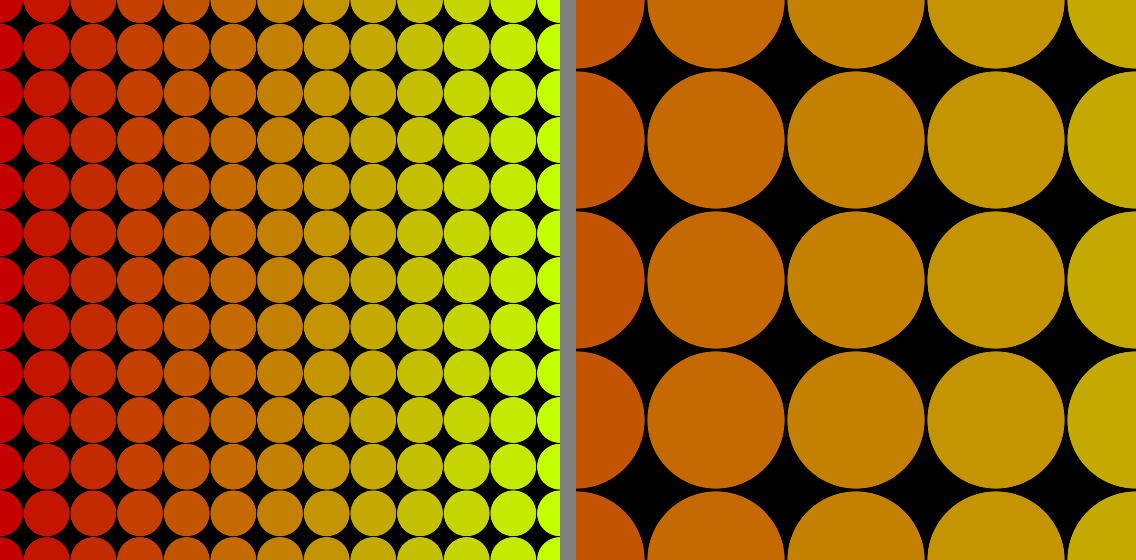
Left: the whole. Right: its middle third, enlarged.
A WebGL 2 fragment shader for this pattern:

```glsl
#version 300 es
precision highp float;
// Grid of flat discs on black, shading from red at the left to lime at the right.

uniform vec2 u_resolution;
out vec4 fragColor;

void main() {
    // Twelve cells each way, with a disc centred on every grid crossing
    vec2 grid = 12.0 * gl_FragCoord.xy / u_resolution;
    vec2 center = floor(grid + 0.5);

    // Disc edge, softened over about one pixel
    float edge = length(grid - center) - 0.49;
    float pixel = 12.0 / min(u_resolution.x, u_resolution.y);
    float disc = 1.0 - smoothstep(-0.5 * pixel, 0.5 * pixel, edge);

    // Green rises by one step per column
    vec3 discColor = vec3(0.767, center.x / 12.0, 0.0);
    fragColor = vec4(discColor * disc, 1.0);
}
```
